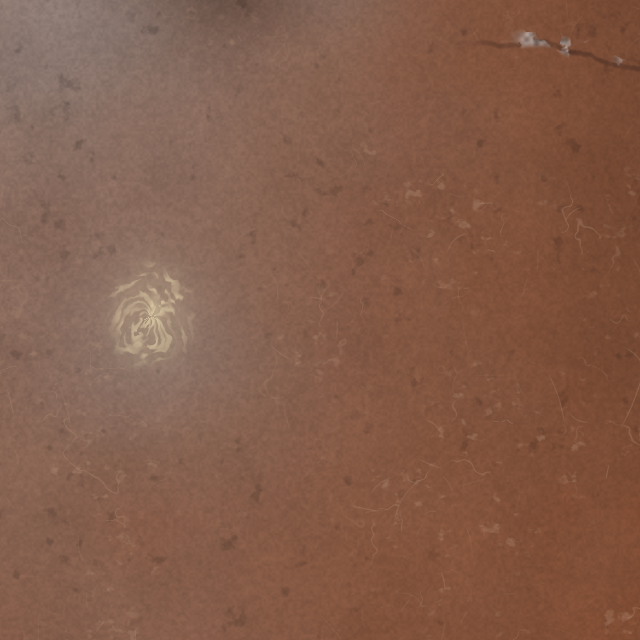
Write a WebGL 2 fragment shader that draws this texture.

```glsl
#version 300 es
precision highp float;
// Worn, polished red-brown clay floor with haze, scuffs, a glare spot and a chipped crack.
uniform vec2 u_resolution;
out vec4 fragColor;

const vec3 RUST = vec3(0.505, 0.305, 0.208);
const vec3 HAZE = vec3(0.548, 0.470, 0.438);
const vec3 SCUFF = vec3(0.70, 0.56, 0.46);
const vec3 GLARE = vec3(0.86, 0.79, 0.64);
const vec3 CHIP = vec3(0.62, 0.57, 0.55);
const vec3 CREVICE = vec3(0.29, 0.18, 0.14);

float hash(vec2 p) {
  vec3 q = fract(vec3(p.xyx) * 0.1031);
  q += dot(q, q.yzx + 33.33);
  return fract((q.x + q.y) * q.z);
}

float noise(vec2 p) {
  vec2 i = floor(p), f = fract(p);
  f = f * f * (3.0 - 2.0 * f);
  float low = mix(hash(i), hash(i + vec2(1, 0)), f.x);
  float high = mix(hash(i + vec2(0, 1)), hash(i + vec2(1, 1)), f.x);
  return mix(low, high, f.y);
}

float fbm(vec2 p) {
  float sum = 0.0, gain = 0.5;
  for (int i = 0; i < 4; i++) {
    sum += gain * noise(p);
    p = mat2(1.6, 1.2, -1.2, 1.6) * p + 17.3;
    gain *= 0.5;
  }
  return sum / 0.9375;
}

float blob(vec2 p, vec2 center, vec2 radius) {
  vec2 d = (p - center) / radius;
  return exp(-dot(d, d));
}

// Thin contour lines of a noise field
float veins(vec2 p, float scale, float width) {
  return 1.0 - smoothstep(0.0, width, abs(fbm(p * scale) - 0.5));
}

// Short bent strokes scattered over a grid, width in canvas units
float scratches(vec2 p, float cells, float density, float width) {
  vec2 g = p * cells, base = floor(g);
  float sum = 0.0;
  for (int y = -1; y <= 1; y++) {
    for (int x = -1; x <= 1; x++) {
      vec2 id = base + vec2(x, y);
      vec2 d = g - id - vec2(hash(id + 3.1), hash(id + 47.7));
      float angle = 3.1416 * hash(id + 81.3);
      vec2 axis = vec2(cos(angle), sin(angle));
      float along = dot(d, axis);
      float bend = (hash(id + 19.9) - 0.5) * 1.6;
      float across = dot(d, vec2(-axis.y, axis.x)) - bend * along * along;
      float reach = mix(0.12, 0.75, pow(hash(id + 64.2), 2.0));
      float line = 1.0 - smoothstep(0.0, width * cells, abs(across));
      float fade = 1.0 - smoothstep(reach * 0.5, reach, abs(along));
      sum += line * fade * step(hash(id + 9.4), density) * (0.4 + 0.6 * hash(id + 5.5));
    }
  }
  return sum;
}

// Broad film of dull light, strongest at the upper left
float hazeAmount(vec2 p) {
  float side = 1.0 - smoothstep(0.1, 0.98, p.x - 0.2 * (p.y - 0.5));
  float h = 0.03 + 0.53 * side * mix(0.68, 1.0, smoothstep(0.1, 0.5, p.y));
  h += 0.48 * blob(p, vec2(0.07, 0.98), vec2(0.27, 0.24));
  h += 0.30 * blob(p, vec2(0.52, 1.02), vec2(0.10, 0.09));
  h += 0.28 * blob(p, vec2(0.25, 0.49), vec2(0.15, 0.17));
  return h + 0.20 * (fbm(p * 5.0) - 0.5);
}

vec3 addScuffs(vec3 color, vec2 p) {
  float patches = smoothstep(0.46, 0.70, fbm(p * 6.0 + 4.0));
  float worn = blob(p, vec2(0.50, 0.48), vec2(0.18, 0.25)) + blob(p, vec2(0.20, 0.32), vec2(0.28, 0.12));
  float mask = clamp(patches + 0.4 * worn, 0.0, 1.0);
  float threads = veins(p, 13.0, 0.016) * smoothstep(0.45, 0.68, noise(p * 28.0));
  float flecks = smoothstep(0.66, 0.84, fbm(p * vec2(58.0, 76.0)));
  float strokes = scratches(p, 9.0, 0.45, 0.0018) + 0.8 * scratches(p + 7.0, 22.0, 0.32, 0.0020);
  float amount = mask * (0.30 * threads + 0.34 * flecks) + strokes * (0.10 + 0.24 * mask);
  return mix(color, SCUFF, clamp(amount, 0.0, 0.6));
}

vec3 addGlare(vec3 color, vec2 p) {
  vec2 d = (p - vec2(0.235, 0.505)) * vec2(1.0, 0.82);
  float r = length(d) + 0.018 * (fbm(p * 24.0) - 0.5);
  vec2 dir = d / max(length(d), 0.001);
  float ripples = noise(dir * 5.0 + vec2(r * 115.0) + 3.0 * fbm(p * 45.0));
  float glints = smoothstep(0.45, 0.85, ripples) * (0.35 + 0.65 * noise(p * 75.0));
  float disc = 1.0 - smoothstep(0.045, 0.082, r);
  float core = blob(p, vec2(0.243, 0.515), vec2(0.010, 0.024));
  float amount = 0.16 * exp(-r * r * 160.0) + disc * (0.10 + 0.60 * glints) + 0.35 * core;
  return mix(color, GLARE, clamp(amount, 0.0, 0.9));
}

vec3 addCrack(vec3 color, vec2 p) {
  float path = 0.934 - 0.27 * max(p.x - 0.85, 0.0) + 0.022 * (fbm(vec2(p.x * 24.0, 2.0)) - 0.5);
  float off = p.y - path;
  float reach = smoothstep(0.68, 0.82, p.x);
  float gap = 1.0 - smoothstep(0.001, 0.0065, abs(off + 0.004));
  color = mix(color, CREVICE, gap * reach * (0.35 + 0.5 * noise(p * 45.0)));
  float span = smoothstep(0.79, 0.83, p.x) * (1.0 - smoothstep(0.90, 0.93, p.x)) + smoothstep(0.95, 0.98, p.x);
  float band = 1.0 - smoothstep(0.006, 0.019, abs(off - 0.003));
  float chips = smoothstep(0.47, 0.60, fbm(p * 52.0)) * band * span;
  vec3 chipColor = CHIP * (0.65 + 0.65 * noise(p * 130.0));
  return mix(color, chipColor, 0.85 * chips);
}

void main() {
  vec2 p = gl_FragCoord.xy / u_resolution;
  vec3 color = mix(RUST, HAZE, hazeAmount(p));
  // Shadowed areas, mottling and fine grain
  color *= 1.0 - 0.20 * blob(p, vec2(0.35, 1.01), vec2(0.13, 0.07));
  color *= 1.0 - 0.09 * smoothstep(0.75, 1.0, p.x) * smoothstep(0.1, 0.5, p.y);
  color *= 1.0 + 0.09 * (fbm(p * 11.0 + 30.0) - 0.5);
  color *= 1.0 + 0.07 * (noise(p * 150.0) - 0.5) + 0.07 * (noise(p * 290.0 + 11.0) - 0.5);
  color *= 1.0 - 0.13 * smoothstep(0.68, 0.85, fbm(p * 40.0 + 60.0));
  color = addScuffs(color, p);
  color = addGlare(color, p);
  color = addCrack(color, p);
  fragColor = vec4(color, 1.0);
}
```
